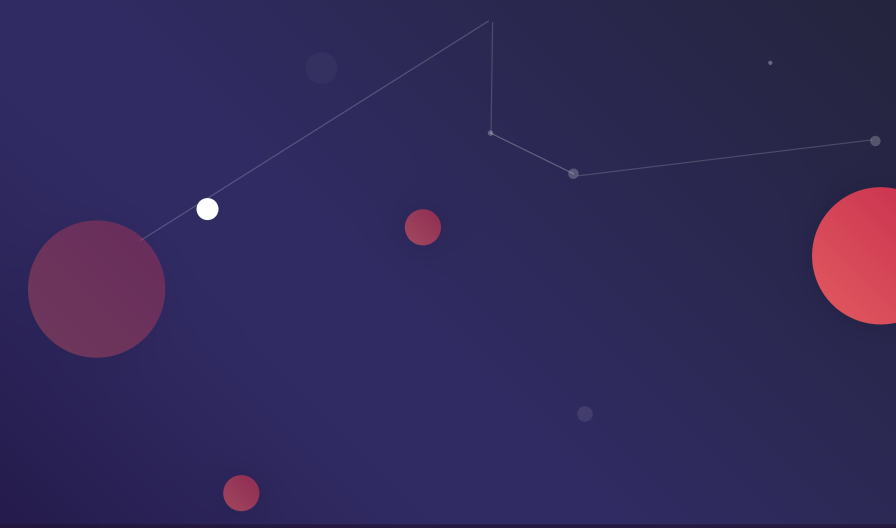
This background is drawn by a WebGL 1 fragment shader. Its source:

```glsl
precision highp float;
// Night-sky backdrop: diagonal indigo gradient, coral planets and a thin constellation.

uniform vec2 u_resolution;

const vec3 DUSK = vec3(0.135, 0.095, 0.280);
const vec3 INDIGO = vec3(0.190, 0.169, 0.390);
const vec3 SLATE = vec3(0.143, 0.143, 0.245);
const vec3 CORAL_LOW = vec3(0.870, 0.330, 0.365);
const vec3 CORAL_HIGH = vec3(0.790, 0.200, 0.310);
const vec3 SHADOW = vec3(0.070, 0.060, 0.160);

// Smooth coverage of a signed distance, one pixel wide
float coverage(float d, float pixel) {
  return clamp(0.5 - d / pixel, 0.0, 1.0);
}

float segmentDistance(vec2 p, vec2 a, vec2 b) {
  vec2 ab = b - a;
  float h = clamp(dot(p - a, ab) / dot(ab, ab), 0.0, 1.0);
  return length(p - a - ab * h);
}

// Diagonal sky: dusk corner, indigo band, slate corner
vec3 sky(vec2 p, float aspect) {
  float t = (p.x + p.y) / (aspect + 1.0);
  vec3 lower = mix(DUSK, INDIGO, smoothstep(-0.12, 0.36, t));
  return mix(lower, SLATE, clamp((t - 0.42) / 0.55, 0.0, 1.0));
}

vec3 thread(vec3 base, vec2 p, vec2 a, vec2 b, float opacity, float pixel) {
  float d = segmentDistance(p, a, b) - 0.0011;
  return mix(base, vec3(1.0), opacity * coverage(d, pixel));
}

vec3 disc(vec3 base, vec2 p, vec2 center, float radius, float opacity, float pixel) {
  float d = length(p - center) - radius;
  return mix(base, vec3(1.0), opacity * coverage(d, pixel));
}

// Coral disc with a diagonal tint and a soft shadow around it
vec3 planet(vec3 base, vec2 p, vec2 center, float radius, float opacity, float pixel) {
  vec2 q = p - center;
  float d = length(q) - radius;
  float inside = coverage(d, pixel);
  float shade = 0.16 * opacity * exp(-max(d, 0.0) / 0.022);
  vec3 color = mix(base, SHADOW, shade * (1.0 - inside));
  float tint = clamp(0.5 + 0.35 * (q.x + q.y) / radius, 0.0, 1.0);
  return mix(color, mix(CORAL_LOW, CORAL_HIGH, tint), opacity * inside);
}

void main() {
  float pixel = 1.0 / u_resolution.y;
  float aspect = u_resolution.x * pixel;
  vec2 p = gl_FragCoord.xy * pixel;
  vec3 color = sky(p, aspect);

  // Constellation threads
  color = thread(color, p, vec2(0.267, 0.545), vec2(0.925, 0.960), 0.20, pixel);
  color = thread(color, p, vec2(0.933, 0.957), vec2(0.930, 0.748), 0.17, pixel);
  color = thread(color, p, vec2(0.929, 0.748), vec2(1.086, 0.671), 0.27, pixel);
  color = thread(color, p, vec2(1.095, 0.667), vec2(1.651, 0.735), 0.17, pixel);

  // Planets
  color = planet(color, p, vec2(0.183, 0.4525), 0.1300, 0.37, pixel);
  color = planet(color, p, vec2(0.801, 0.5695), 0.0342, 0.64, pixel);
  color = planet(color, p, vec2(0.457, 0.0660), 0.0342, 0.64, pixel);
  color = planet(color, p, vec2(1.668, 0.5155), 0.1300, 1.00, pixel);

  // White moon and faint stars
  color = disc(color, p, vec2(0.393, 0.604), 0.0208, 1.00, pixel);
  color = disc(color, p, vec2(0.609, 0.871), 0.0298, 0.03, pixel);
  color = disc(color, p, vec2(1.108, 0.216), 0.0146, 0.09, pixel);
  color = disc(color, p, vec2(1.086, 0.671), 0.0098, 0.22, pixel);
  color = disc(color, p, vec2(1.658, 0.733), 0.0098, 0.22, pixel);
  color = disc(color, p, vec2(0.929, 0.748), 0.0052, 0.25, pixel);
  color = disc(color, p, vec2(1.459, 0.881), 0.0040, 0.30, pixel);

  // Dark rim along the bottom
  color = mix(color, vec3(0.135, 0.085, 0.225), 0.8 * coverage(p.y - 0.007, pixel));

  gl_FragColor = vec4(color, 1.0);
}
```
